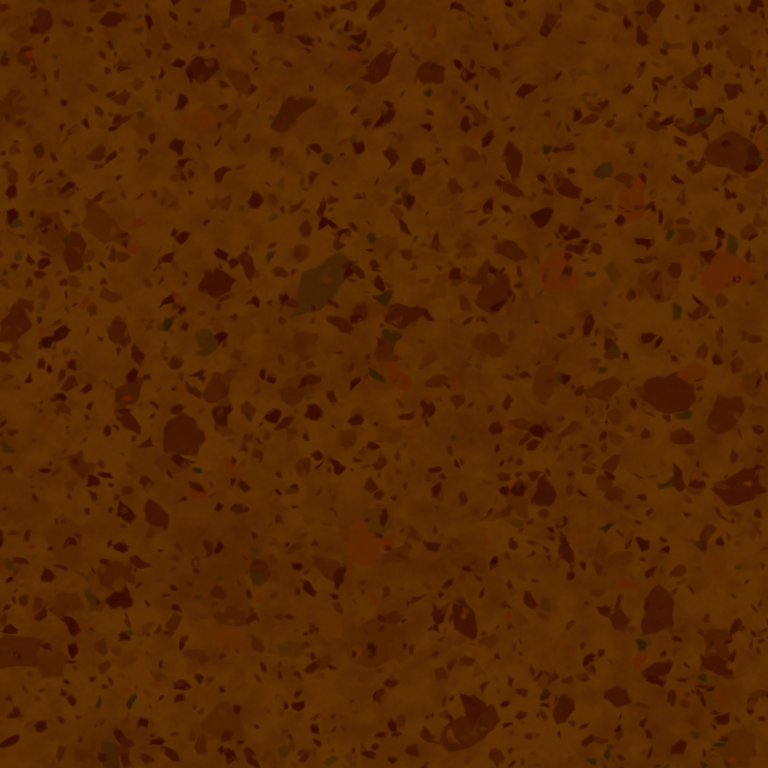
Reproduce this texture procedurally as a three.js fragment shader.

```glsl
varying vec2 vUv;

const vec3 AMBER = vec3(0.368, 0.186, 0.008);
const vec3 UMBER = vec3(0.215, 0.035, 0.0);
const vec3 OLIVE = vec3(0.19, 0.10, 0.01);
const vec3 RUST = vec3(0.37, 0.13, 0.0);
const float TAU = 6.28318;

float hash(vec2 p) {
  vec3 q = fract(vec3(p.xyx) * 0.1031);
  q += dot(q, q.yzx + 33.33);
  return fract((q.x + q.y) * q.z);
}

vec2 hash2(vec2 p) {
  return vec2(hash(p + 17.3), hash(p + 71.9));
}

float noise(vec2 p) {
  vec2 i = floor(p);
  vec2 f = fract(p);
  f = f * f * (3.0 - 2.0 * f);
  return mix(mix(hash(i), hash(i + vec2(1.0, 0.0)), f.x),
             mix(hash(i + vec2(0.0, 1.0)), hash(i + vec2(1.0, 1.0)), f.x), f.y);
}

float fbm(vec2 p) {
  float sum = 0.0;
  float weight = 0.5;
  for (int i = 0; i < 4; i++) {
    sum += weight * noise(p);
    p = p * 2.03 + 11.7;
    weight *= 0.5;
  }
  return sum;
}

mat2 rotation(float a) {
  return mat2(cos(a), -sin(a), sin(a), cos(a));
}

// Signed distance to a chip cut by randomly placed straight sides
float chip(vec2 p, float radius, vec2 id) {
  float stretch = mix(1.0, 1.5, hash(id + 5.1));
  p = rotation(TAU * hash(id + 9.7)) * p * vec2(1.0, 1.0);
  p *= vec2(1.0 / stretch, stretch);
  float d = length(p) - radius * 1.25;
  for (int i = 0; i < 6; i++) {
    float k = float(i);
    float a = TAU * (k + 0.7 * hash(id + k * 3.7)) / 6.0;
    float side = radius * mix(0.7, 1.2, hash(id + k * 5.3 + 2.0));
    d = max(d, dot(p, vec2(cos(a), sin(a))) - side);
  }
  return d;
}

// Lays one size class of chips over the ground colour
vec3 scatter(vec3 ground, vec2 uv, float cells, float density, vec2 depthRange, float seed) {
  vec2 p = uv * cells;
  vec2 cell = floor(p);
  float blur = 0.0026 * cells;
  for (int y = -1; y <= 1; y++) {
    for (int x = -1; x <= 1; x++) {
      vec2 corner = cell + vec2(float(x), float(y));
      vec2 id = corner + seed;
      if (hash(id) > density) continue;
      vec2 center = corner + 0.15 + 0.7 * hash2(id);
      float radius = mix(0.13, 0.31, hash(id + 41.0));
      float cover = smoothstep(blur, -blur, chip(p - center, radius, id));
      float depth = mix(depthRange.x, depthRange.y, hash(id + 53.0));
      float kind = hash(id + 67.0);
      vec3 tint = kind < 0.07 ? OLIVE : (kind > 0.93 ? RUST : UMBER);
      float grain = 0.85 + 0.3 * noise(uv * 110.0 + seed);
      ground = mix(ground, mix(AMBER, tint, depth), cover * min(grain, 1.0));
    }
  }
  return ground;
}

void main() {
  // Mottled resin ground
  float cloud = fbm(vUv * 7.0);
  float mottle = fbm(vUv * 42.0 + 30.0);
  float shade = 0.07 + 0.35 * (cloud - 0.47) + 0.55 * (mottle - 0.47);
  vec3 color = mix(AMBER, UMBER, clamp(shade, -0.02, 0.4));

  // Ragged chip outlines
  vec2 wobble = vec2(noise(vUv * 75.0), noise(vUv * 75.0 + 50.0)) - 0.5;
  vec2 uv = vUv + 0.007 * wobble;

  // Chips from broad and faint to small and dark
  color = scatter(color, uv, 9.0, 0.38, vec2(0.12, 0.75), 100.0);
  color = scatter(color, uv, 17.0, 0.42, vec2(0.1, 0.85), 200.0);
  color = scatter(color, uv, 29.0, 0.42, vec2(0.15, 1.0), 300.0);
  color = scatter(color, uv, 40.0, 0.32, vec2(0.2, 1.05), 400.0);
  color = scatter(color, uv, 64.0, 0.35, vec2(0.1, 0.9), 500.0);

  // Faint fine speckle
  color *= 1.0 + 0.05 * (noise(vUv * 230.0) - 0.5);
  gl_FragColor = vec4(color, 1.0);
}
```
